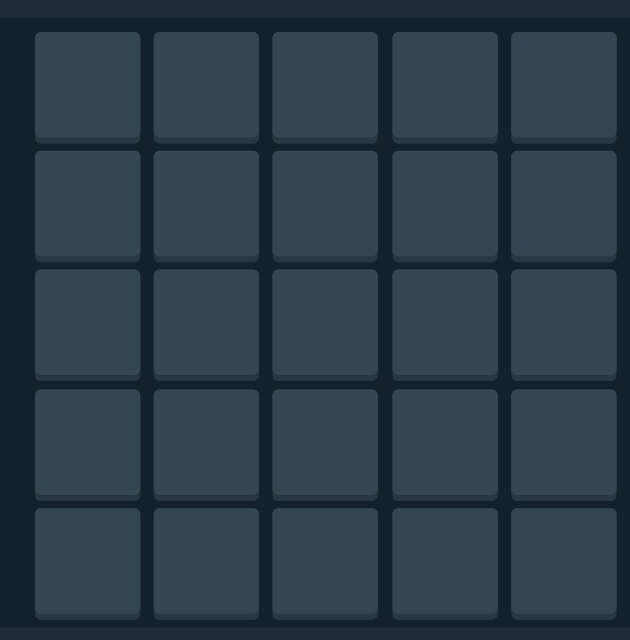
Give the GLSL for this pattern, as a Shadertoy shader.

```glsl
// Five by five grid of rounded slate tiles with a darker lower lip, between two bands.

const float UNITS = 512.0;               // design units per canvas height
const float COUNT = 5.0;                 // tiles per row and column
const float PITCH = 95.2;                // spacing between tile corners
const vec2 ORIGIN = vec2(28.0, 25.6);    // top left corner of the first tile
const vec2 FACE_SIZE = vec2(84.2, 84.4);
const float LIP_DEPTH = 4.9;
const float CORNER_RADIUS = 4.8;
const float TOP_BAND = 14.6;
const float BOTTOM_BAND = 502.0;

const vec3 GROUND_COLOR = vec3(0.075, 0.130, 0.173);
const vec3 BAND_COLOR = vec3(0.122, 0.173, 0.216);
const vec3 LIP_COLOR = vec3(0.157, 0.216, 0.255);
const vec3 FACE_COLOR = vec3(0.204, 0.275, 0.318);

// Signed distance to a rounded box whose top left corner is at zero
float roundedBox(vec2 p, vec2 size, float radius) {
    vec2 q = abs(p - 0.5 * size) - 0.5 * size + radius;
    return length(max(q, 0.0)) + min(max(q.x, q.y), 0.0) - radius;
}

// Coverage of a shape, smoothed over one pixel
float coverage(float dist, float pixel) {
    return clamp(0.5 - dist / pixel, 0.0, 1.0);
}

// Position inside the nearest tile; offsets snap to whole design units
vec2 tileLocal(vec2 p, vec2 origin, float pitch, float count) {
    vec2 cell = clamp(floor((p - origin + 3.0) / pitch), 0.0, count - 1.0);
    return p - origin - floor(cell * pitch + 0.5);
}

void mainImage(out vec4 fragColor, in vec2 fragCoord) {
    // Design space runs downward from the top left
    float pixel = UNITS / iResolution.y;
    vec2 p = vec2(fragCoord.x, iResolution.y - fragCoord.y) * pixel;

    // Ground and horizontal bands
    float bandDist = min(p.y - TOP_BAND, BOTTOM_BAND - p.y);
    vec3 color = mix(GROUND_COLOR, BAND_COLOR, coverage(bandDist, pixel));

    // Tile body shows below the face as a lip
    vec2 local = tileLocal(p, ORIGIN, PITCH, COUNT);
    vec2 bodySize = FACE_SIZE + vec2(0.0, LIP_DEPTH);
    float body = roundedBox(local, bodySize, CORNER_RADIUS);
    float face = roundedBox(local, FACE_SIZE, CORNER_RADIUS);
    color = mix(color, LIP_COLOR, coverage(body, pixel));
    color = mix(color, FACE_COLOR, coverage(face, pixel));

    fragColor = vec4(color, 1.0);
}
```
